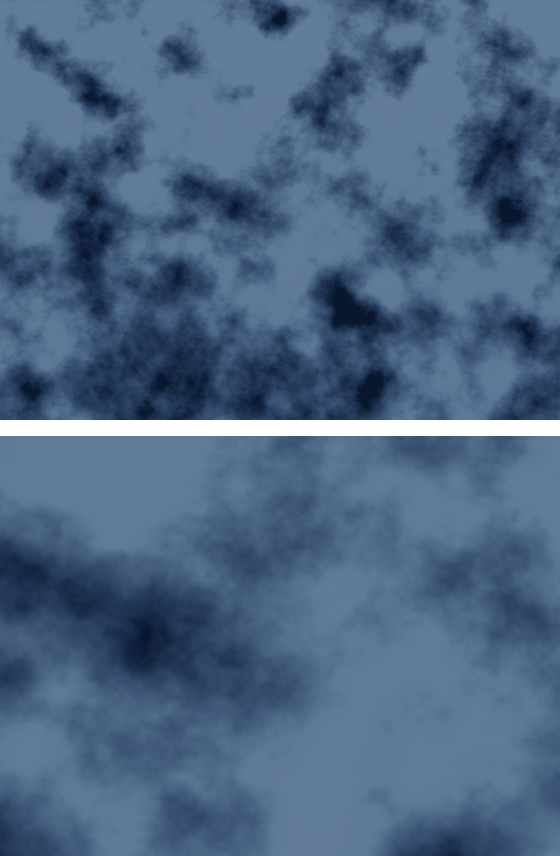
Top, the full canvas; bottom, a detail of the centre.
Write a Shadertoy shader that draws this texture.

```glsl
float hash(vec2 cell) {
    return fract(sin(dot(cell, vec2(127.1, 311.7))) * 43758.5453);
}

float valueNoise(vec2 p) {
    vec2 cell = floor(p);
    vec2 f = fract(p);
    f = f * f * (3.0 - 2.0 * f);
    float low = mix(hash(cell), hash(cell + vec2(1.0, 0.0)), f.x);
    float high = mix(hash(cell + vec2(0.0, 1.0)), hash(cell + vec2(1.0, 1.0)), f.x);
    return mix(low, high, f.y);
}

// Layered noise, turned between octaves to hide the lattice
float cloudNoise(vec2 p) {
    mat2 turn = mat2(0.8, 0.6, -0.6, 0.8);
    float sum = 0.0;
    float amplitude = 0.5;
    for (int octave = 0; octave < 6; octave++) {
        sum += amplitude * valueNoise(p);
        p = turn * p * 2.03 + 17.3;
        amplitude *= 0.54;
    }
    return sum;
}

void mainImage(out vec4 fragColor, in vec2 fragCoord) {
    vec2 uv = fragCoord / iResolution.xy;
    vec2 p = fragCoord / iResolution.y;

    // Diagonal axes for the drifting smoke
    p = mat2(0.77, 0.64, -0.64, 0.77) * p;
    float density = cloudNoise(p * 9.5 + 31.0);

    // Sparse patches above, a soft thick bank below
    float height = smoothstep(-0.1, 0.9, uv.y);
    float cover = (density - mix(0.29, 0.51, height)) / mix(0.51, 0.37, height);
    float smoke = min(0.5 * (cover + sqrt(cover * cover + 0.004)), 1.0);

    // Slate sky to near-black navy, bluer in the middle tones
    vec3 sky = mix(vec3(0.37, 0.475, 0.595), vec3(0.385, 0.49, 0.595), height);
    vec3 navy = vec3(0.03, 0.085, 0.18);
    vec3 color = mix(sky, navy, smoke);
    color += vec3(0.0, 0.05, 0.14) * smoke * (1.0 - smoke);
    fragColor = vec4(color, 1.0);
}
```
